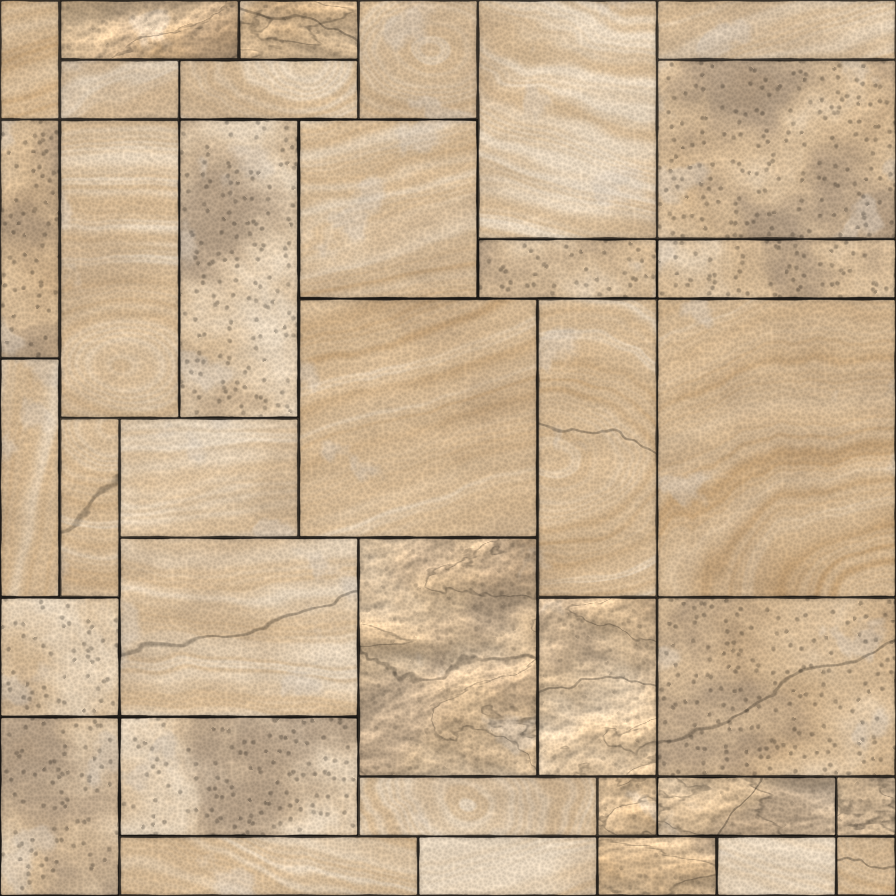
This texture is drawn by a three.js fragment shader. Its source:

```glsl
// Sandstone paving: rectangular slabs of mixed size, butted with thin dark joints.
// Lattice corners carry alternating horizontal and vertical joints, which gives the
// bond; each slab is bedded, swirled, mottled or rough, using layered sines and cells.

#define CREAM vec3(0.91, 0.84, 0.745)
#define SAND  vec3(0.83, 0.72, 0.58)
#define OCHRE vec3(0.70, 0.54, 0.35)
#define GREY  vec3(0.63, 0.56, 0.49)
#define JOINT vec3(0.09, 0.08, 0.07)
#define CELLS 5.0          // lattice cells across the canvas
#define JOINT_HALF 0.0015  // half width of a joint
#define BANDING 0.23       // strength of the bedding bands
#define GRAIN 0.17         // strength of the sand grain
#define RELIEF 0.85        // shading of rough faces

varying vec2 vUv;

float hash(vec2 p) {
  return fract(sin(dot(p, vec2(127.1, 311.7))) * 43758.55);
}

vec2 hash2(vec2 p) {
  return vec2(hash(p), hash(p + 17.3));
}

// Layered, turned and self-warped sines, roughly -1 to 1
float swell(vec2 p) {
  float sum = 0.0, amp = 0.5;
  for (int i = 0; i < 6; i++) {
    sum += amp * sin(p.x + 1.2 * sin(p.y + 0.7));
    p = mat2(1.37, 1.22, -1.22, 1.37) * p + 2.7 + 0.8 * sum;
    amp *= 0.53;
  }
  return sum;
}

// Cellular noise: distance to the nearest seed and its random value
vec2 cellular(vec2 p) {
  vec2 base = floor(p), best = vec2(9.0, 0.0);
  for (int y = -1; y <= 1; y++)
    for (int x = -1; x <= 1; x++) {
      vec2 c = base + vec2(x, y);
      float d = length(c + hash2(c) - p);
      if (d < best.x) best = vec2(d, hash(c + 5.1));
    }
  return best;
}

// Joint shift at a lattice corner, in steps of a third of a cell
float shift(vec2 corner) {
  return (floor(hash(corner + 41.0) * 3.0) - 1.0) / 3.0;
}

// Slab bounds as (left, bottom, right, top), in cells
vec4 slabBounds(vec2 c) {
  float sw = shift(c), se = shift(c + vec2(1.0, 0.0));
  float nw = shift(c + vec2(0.0, 1.0)), ne = shift(c + 1.0);
  vec4 offset = mod(c.x + c.y, 2.0) < 0.5 ? vec4(nw, sw, se, ne) : vec4(sw, se, ne, nw);
  return vec4(c, c + 1.0) + offset;
}

// Face of one slab; local is measured from its centre
vec3 stoneFace(vec2 p, vec2 local, vec2 size, vec2 id) {
  float kind = hash(id + 3.3);
  float bedded = 1.0 - step(0.56, kind);
  float swirled = 1.0 - step(0.17, kind);
  float rough = step(0.78, kind);
  float mottled = 1.0 - bedded - rough;
  vec2 q = p + 9.0 * hash2(id + 8.0);

  // Bedding planes, straight or curling round a centre
  float angle = 1.57 * step(0.7, hash(id + 1.7)) + 0.8 * (hash(id + 2.9) - 0.5);
  vec2 dir = vec2(cos(angle), sin(angle));
  vec2 plane = vec2(dot(q, dir), dot(q, vec2(-dir.y, dir.x)));
  vec2 hub = local - size * (hash2(id + 6.0) - 0.5);
  float bed = mix(plane.y, length(hub * vec2(1.0, 1.4)), swirled);
  bed += mix(0.02, 0.06, hash(id + 4.4)) * swell(plane * vec2(5.0, 9.0));
  float bands = 0.45 * sin(bed * 75.0 + 2.0 * sin(bed * 31.0))
              + 0.35 * sin(bed * 190.0 + 2.0 * sin(bed * 67.0))
              + 0.20 * sin(bed * 470.0 + 3.0 * sin(bed * 110.0));

  // Tone, from cream through sand to ochre
  float cloud = swell(q * 12.0);
  float blotch = swell(q * 34.0 + 4.0);
  float ledge = swell(q * vec2(18.0, 38.0));
  float tone = mix(0.12, 0.56, hash(id + 7.7)) + 0.12 * cloud + 0.05 * blotch;
  tone += bedded * BANDING * bands + mottled * 0.16 * blotch;
  tone += rough * (0.14 + 0.2 * ledge);
  tone = clamp(tone, 0.0, 1.1);
  vec3 color = mix(CREAM, SAND, smoothstep(0.0, 0.45, tone));
  color = mix(color, OCHRE, smoothstep(0.4, 1.1, tone));

  // Grey weathering and pale scuffs
  float grey = smoothstep(-0.1, 0.8, cloud + 0.5 * blotch);
  color = mix(color, GREY, grey * (0.18 + 0.45 * (mottled + 0.6 * rough)));
  float scuff = smoothstep(0.55, 0.8, swell(q * 23.0 + 11.0));
  color = mix(color, vec3(0.84, 0.79, 0.73), 0.45 * scuff);

  // Raised ledges, lit from the upper left, and an occasional crack
  float slope = ledge - swell((q + vec2(-0.003, 0.004)) * vec2(18.0, 38.0));
  color *= 1.0 + RELIEF * clamp(slope, -0.3, 0.3) * (0.18 + 0.82 * rough);
  float crevice = 1.0 - smoothstep(0.0, 0.07, abs(ledge - 0.25));
  color *= 1.0 - 0.2 * rough * crevice;
  float crack = abs(dot(local, dir.yx) + 0.04 * cloud);
  color *= 1.0 - 0.25 * step(0.7, hash(id + 9.1)) * (1.0 - smoothstep(0.0005, 0.0028, crack));

  // Pits and sand grain
  vec2 pit = cellular(q * 110.0);
  float pits = (1.0 - smoothstep(0.12, 0.42, pit.x)) * step(0.72, pit.y);
  color *= 1.0 - pits * (0.04 + 0.2 * mottled + 0.08 * rough);
  return color * (1.0 + GRAIN * (cellular(q * 250.0).x - 0.45));
}

void main() {
  // Find the slab that covers this point
  vec2 grid = vUv * CELLS, id = floor(grid);
  vec4 bounds = slabBounds(id);
  for (int y = -1; y <= 1; y++)
    for (int x = -1; x <= 1; x++) {
      vec2 c = floor(grid) + vec2(x, y);
      vec4 b = slabBounds(c);
      if (all(lessThanEqual(b.xy, grid)) && all(lessThan(grid, b.zw))) {
        id = c;
        bounds = b;
      }
    }
  bounds = clamp(bounds / CELLS, 0.0, 1.0);
  vec2 size = bounds.zw - bounds.xy;
  vec2 local = vUv - 0.5 * (bounds.xy + bounds.zw);

  // Depth inside the slab, with rounded corners and a worn edge
  vec2 d = abs(local) - 0.5 * size + 0.003;
  float depth = 0.003 - length(max(d, 0.0)) - min(max(d.x, d.y), 0.0);
  depth += 0.0006 * swell(vUv * 70.0);

  vec3 color = stoneFace(vUv, local, size, id);
  color *= 1.0 - 0.12 * (1.0 - smoothstep(0.0, 0.007, depth));
  float joint = 1.0 - smoothstep(0.4 * JOINT_HALF, 1.6 * JOINT_HALF, depth);
  gl_FragColor = vec4(mix(color, JOINT, joint * mix(0.75, 1.0, hash(id + 5.5))), 1.0);
}
```
